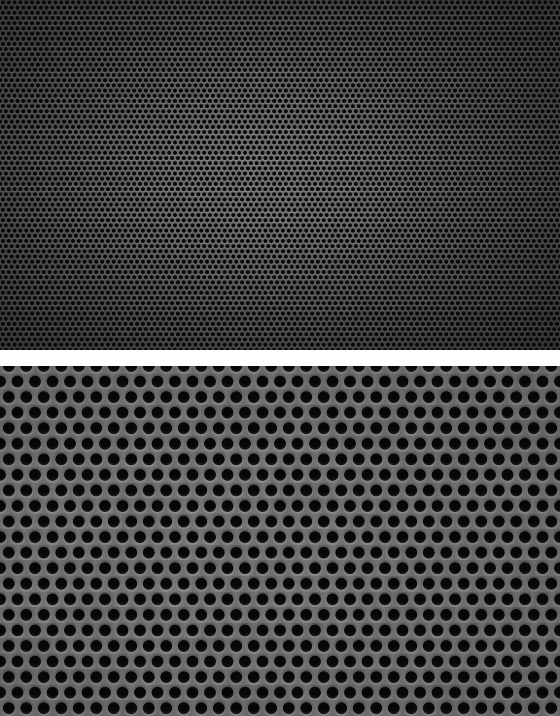
Top: the whole. Bottom: its middle third, enlarged.
A Shadertoy shader for this pattern:

```glsl
#define COLUMNS 96.0
#define ROWS 67.5
#define HOLE_RADIUS 0.335
#define LIP_WIDTH 0.10
#define LIP_GAIN 0.22
#define WEAR 0.07
#define EDGE_LIGHT 0.18
#define CENTER_LIGHT 0.27
#define LIGHT_POS vec2(0.47, 0.50)
#define HOLE_COLOR vec3(0.026)
#define COOL_TINT vec3(1.01, 0.98, 1.01)
#define OUTER_TINT vec3(0.98, 1.00, 0.96)

float hash21(vec2 p)
{
    vec3 q = fract(p.xyx * 0.1031);
    q += dot(q, q.yzx + 33.33);
    return fract((q.x + q.y) * q.z);
}

// Soft spotlight: neutral-violet core fading to a faint green rim
vec3 sheetColor(vec2 uv)
{
    vec2 d = uv - LIGHT_POS;
    float glow = exp(-4.0 * dot(d, d));
    return (EDGE_LIGHT + CENTER_LIGHT * glow) * mix(OUTER_TINT, COOL_TINT, glow);
}

void mainImage(out vec4 fragColor, in vec2 fragCoord)
{
    vec2 uv = fragCoord / iResolution.xy;

    // Staggered rows counted from the top; one unit is one hole pitch
    vec2 grid = vec2(uv.x, 1.0 - uv.y) * vec2(COLUMNS, ROWS);
    grid.x += 0.5 * mod(floor(grid.y), 2.0);
    vec2 cell = floor(grid);
    float rowHeight = iResolution.y * COLUMNS / (iResolution.x * ROWS);
    vec2 local = (fract(grid) - 0.5) * vec2(1.0, rowHeight);

    float radius = length(local);
    float soft = 0.6 * COLUMNS / iResolution.x;
    float hole = 1.0 - smoothstep(-soft, soft, radius - HOLE_RADIUS);
    float downward = local.y / max(radius, 0.001);

    // Metal web with a lit lower lip and shaded upper lip
    vec3 sheet = sheetColor(uv);
    float lip = 1.0 - smoothstep(0.0, LIP_WIDTH + soft, abs(radius - HOLE_RADIUS - 0.5 * LIP_WIDTH));
    float wear = 1.0 + WEAR * (hash21(cell) - 0.5);
    vec3 metal = sheet * wear * (1.0 + LIP_GAIN * lip * downward);

    // Dark bore with a faint reflection on its lower wall
    float wall = smoothstep(0.12, HOLE_RADIUS, radius) * max(downward, 0.0);
    vec3 bore = HOLE_COLOR + 0.16 * sheet * wall;

    fragColor = vec4(mix(metal, bore, hole), 1.0);
}
```
